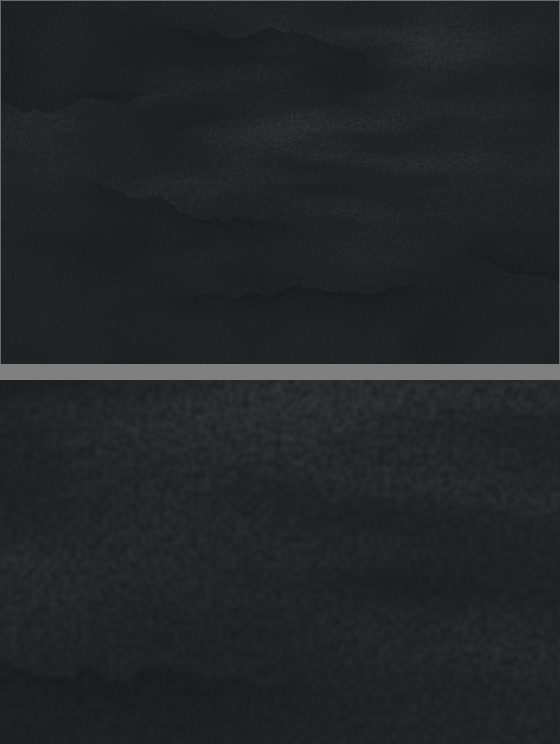
Top, the full canvas; bottom, a detail of the centre.
Write a Shadertoy shader that draws this texture.

```glsl
// Black watercolour wash on rough paper: a dark ground, pale horizontal brush
// streaks, ragged drying fronts with thin rims, and fine embossed grain.
// All layers are sums of gradient noise, measured in canvas heights.

#define INK vec3(0.112, 0.116, 0.125)
#define CHALK vec3(0.205, 0.213, 0.220)
#define EDGE_COLOUR vec3(0.50, 0.51, 0.51)
#define BASE_TONE 0.15
#define STREAK_GAIN 0.75
#define CLOUD_GAIN 0.26
#define GRAIN_GAIN 0.34
#define GRAIN_FREQ 170.0
#define FRONT_DARK 0.24
#define RAGGEDNESS 0.075
#define EDGE_WIDTH 0.0021

// Integer hash to a unit gradient direction
vec2 gradientAt(ivec2 cell) {
    uint h = uint(cell.x) * 1597334677u ^ uint(cell.y) * 3812015801u;
    h = (h ^ (h >> 15)) * 2246822519u;
    h ^= h >> 13;
    float angle = float(h & 65535u) / 65536.0 * 6.2832;
    return vec2(cos(angle), sin(angle));
}

float gradientNoise(vec2 p) {
    vec2 base = floor(p), f = p - base;
    ivec2 c = ivec2(base);
    vec2 u = f * f * f * (f * (f * 6.0 - 15.0) + 10.0);
    float a = dot(gradientAt(c), f);
    float b = dot(gradientAt(c + ivec2(1, 0)), f - vec2(1, 0));
    float d = dot(gradientAt(c + ivec2(0, 1)), f - vec2(0, 1));
    float e = dot(gradientAt(c + ivec2(1, 1)), f - vec2(1, 1));
    return 1.4 * mix(mix(a, b, u.x), mix(d, e, u.x), u.y);
}

float fbm(vec2 p) {
    float sum = 0.0, gain = 0.5;
    for (int i = 0; i < 5; i++) {
        sum += gain * gradientNoise(p);
        p = mat2(1.9, 0.4, -0.4, 1.9) * p + 7.31;
        gain *= 0.5;
    }
    return sum;
}

// Drying front from start, over a length; side is the direction of the dark part
float washFront(vec2 p, vec2 start, float len, float slope, float side, float depth) {
    float along = p.x - start.x;
    float wander = RAGGEDNESS * fbm(vec2(p.x * 5.0, start.y * 37.0 + p.y * 2.0));
    float d = side * (p.y - start.y - slope * along - wander);
    float reach = smoothstep(-0.12, 0.06, along) * (1.0 - smoothstep(len - 0.2, len, along));
    float body = smoothstep(-0.003, 0.004, d) * exp(-max(d, 0.0) / depth);
    float wet = smoothstep(0.0, 0.35, fbm(p * 4.0 + start * 19.0));
    float rim = exp(-pow((d + 0.008) / 0.007, 2.0)) * wet;
    return reach * (0.55 * rim - body) * FRONT_DARK;
}

// Soft elliptical patch
float patchAt(vec2 p, vec2 centre, vec2 radius) {
    vec2 q = (p - centre) / radius;
    return exp(-dot(q, q));
}

void mainImage(out vec4 fragColor, in vec2 fragCoord) {
    vec2 p = fragCoord / iResolution.y;
    float pixel = 1.0 / iResolution.y;
    float aspect = iResolution.x / iResolution.y;

    // Pale worn areas, broken into horizontal streaks
    float worn = patchAt(p, vec2(0.88, 0.60), vec2(0.62, 0.24))
               + 0.75 * patchAt(p, vec2(1.12, 0.88), vec2(0.38, 0.12))
               + 0.35 * patchAt(p, vec2(0.20, 0.64), vec2(0.28, 0.10));
    vec2 bent = p + 0.03 * vec2(fbm(p * 3.0), fbm(p * 3.0 + 31.7));
    float streak = fbm(bent * vec2(2.3, 10.0) + 4.6);
    float cloud = fbm(bent * vec2(2.6, 4.2) + 17.2);
    float tone = BASE_TONE + worn * (0.17 + STREAK_GAIN * max(streak, -0.15))
               + CLOUD_GAIN * cloud;

    // Drying fronts
    tone += washFront(p, vec2(0.00, 0.715), 0.55, 0.04, 1.0, 0.09);
    tone += washFront(p, vec2(0.25, 0.480), 0.62, -0.17, -1.0, 0.10);
    tone += washFront(p, vec2(0.55, 0.915), 0.60, -0.07, -1.0, 0.06);
    tone += washFront(p, vec2(0.50, 0.200), 0.75, 0.00, -1.0, 0.05);
    tone += washFront(p, vec2(1.36, 0.270), 0.45, -0.22, 1.0, 0.06);

    // Paper tooth lit from the upper left, plus fine pigment grain
    vec2 light = vec2(-0.004, 0.004);
    float tooth = gradientNoise(p * 65.0) - gradientNoise((p + light) * 65.0);
    float grain = gradientNoise(p * GRAIN_FREQ)
                + 0.5 * gradientNoise(p * GRAIN_FREQ * 0.53 + 9.4);
    float roughness = 0.35 + 0.65 * smoothstep(0.05, 0.55, tone);
    tone += roughness * (GRAIN_GAIN * grain + 0.12 * tooth);

    vec3 colour = mix(INK, CHALK, clamp(tone, -0.25, 1.5));

    // Thin pale edge at left, top and right
    float border = min(min(p.x, aspect - p.x), 1.0 - p.y);
    float edge = clamp((EDGE_WIDTH - border) / pixel + 0.5, 0.0, 1.0);
    fragColor = vec4(mix(colour, EDGE_COLOUR, edge), 1.0);
}
```
